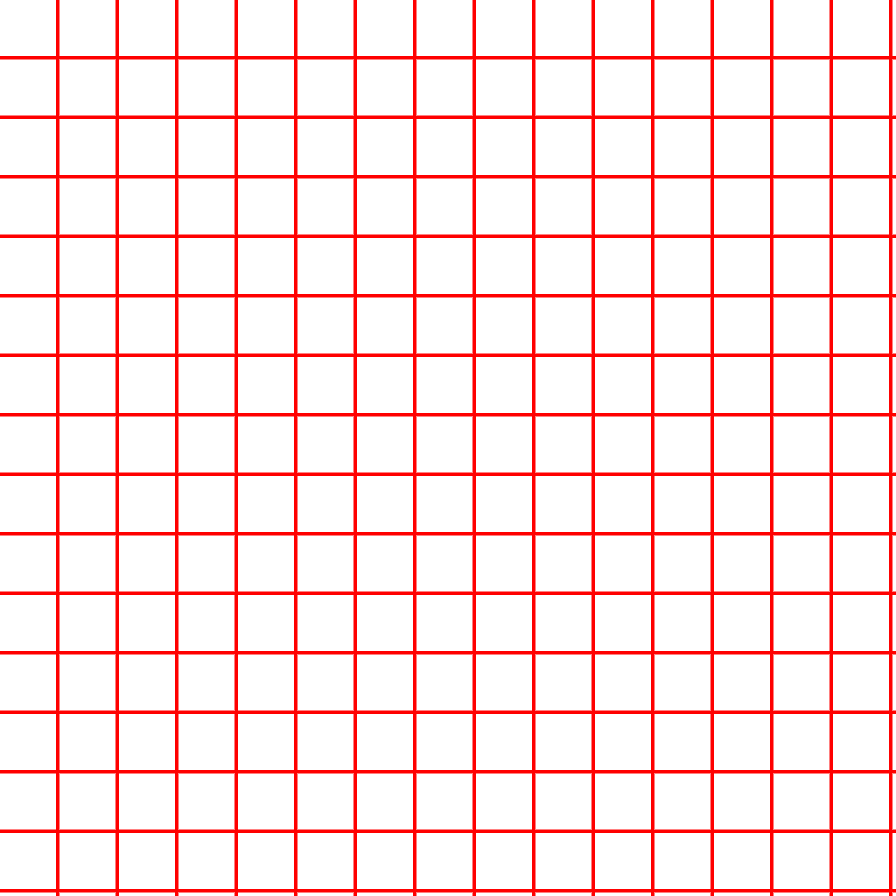
This pattern is drawn by a three.js fragment shader. Its source:

```glsl
varying vec2 vUv;

const vec3 PAPER = vec3(1.0);
const vec3 INK = vec3(1.0, 0.0, 0.0);

const float CANVAS = 512.0;
const float PITCH = 34.0 / CANVAS;
const float LINE_WIDTH = 2.0 / CANVAS;
const float FIRST_LINE = 33.0 / CANVAS;

// Distance on each axis to the nearest line centre
vec2 lineDistance(vec2 p, float pitch, float first) {
  return abs(fract((p - first) / pitch + 0.5) - 0.5) * pitch;
}

// Antialiased coverage of a line of the given width
vec2 lineCoverage(vec2 dist, float width, vec2 pixel) {
  return clamp((0.5 * width - dist) / pixel + 0.5, 0.0, 1.0);
}

// Union of the vertical and horizontal lines
float gridMask(vec2 p, float pitch, float first, float width, vec2 pixel) {
  vec2 lines = lineCoverage(lineDistance(p, pitch, first), width, pixel);
  return max(lines.x, lines.y);
}

void main() {
  // Lines are counted from the upper left corner
  vec2 p = vec2(vUv.x, 1.0 - vUv.y);
  vec2 pixel = max(fwidth(vUv), vec2(1e-5));
  float grid = gridMask(p, PITCH, FIRST_LINE, LINE_WIDTH, pixel);
  gl_FragColor = vec4(mix(PAPER, INK, grid), 1.0);
}
```
